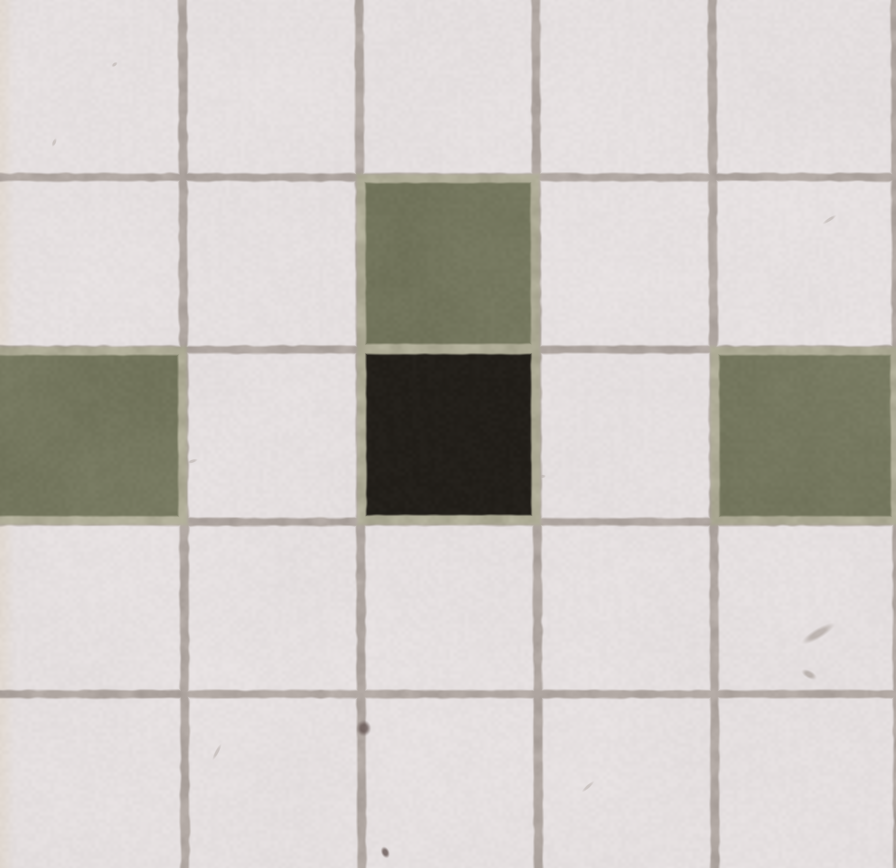
Give the GLSL for this pattern, as a WebGL 1 fragment shader.

```glsl
precision highp float;
// Square white wall tiles with grey grout, three green tiles and a black one.
// A slightly tilted grid gives the joints; square distances place the coloured
// tiles, then value noise, grain and hashed specks wear the surface.

uniform vec2 u_resolution;

#define FIRST_JOINT vec2(0.2052, 0.2003)
#define PITCH vec2(0.1971, 0.1985)
#define JOINT_HALF 0.025
#define TILE_INSET 0.033
#define SOFTNESS 0.009
#define WOBBLE 0.009
#define GRAIN 0.022
#define WHITE_TILE vec3(0.898, 0.877, 0.879)
#define GREEN_TILE vec3(0.455, 0.465, 0.368)
#define BLACK_TILE vec3(0.135, 0.122, 0.102)
#define GROUT vec3(0.685, 0.650, 0.630)
#define STAINED_GROUT vec3(0.680, 0.675, 0.580)

float hash(vec2 p) {
  return fract(sin(dot(p, vec2(127.1, 311.7))) * 43758.5453);
}

float noise(vec2 p) {
  vec2 cell = floor(p);
  vec2 f = fract(p);
  f = f * f * (3.0 - 2.0 * f);
  float low = mix(hash(cell), hash(cell + vec2(1.0, 0.0)), f.x);
  float high = mix(hash(cell + vec2(0.0, 1.0)), hash(cell + 1.0), f.x);
  return mix(low, high, f.y);
}

// Signed distance to a one-cell square, in grid units
float cellDistance(vec2 grid, vec2 cell) {
  vec2 d = abs(grid - cell - 0.5) - 0.5;
  return max(d.x, d.y);
}

// Soft elongated mark, turned by an angle
float mark(vec2 p, vec2 center, vec2 size, float angle) {
  float c = cos(angle);
  float s = sin(angle);
  vec2 q = p - center;
  q = vec2(c * q.x + s * q.y, c * q.y - s * q.x) / size;
  return 1.0 - smoothstep(0.4, 1.3, length(q));
}

// Canvas position to grid units; outer tiles run to the canvas edge
vec2 toGrid(vec2 uv) {
  uv.x += 0.003 * (uv.y - 0.5) - 0.007 * smoothstep(0.9, 1.0, uv.x);
  vec2 grid = (uv - FIRST_JOINT) / PITCH + 1.0;
  return clamp(grid, vec2(0.05), vec2(4.997, 4.95));
}

void main() {
  vec2 uv = gl_FragCoord.xy / u_resolution;
  vec2 grid = toGrid(uv);
  float soft = max(SOFTNESS, 4.0 / u_resolution.y);
  float rough = (noise(uv * 95.0) - 0.5) * WOBBLE;

  // White tiles with faint mottling and a warm left edge
  float mottling = noise(uv * 9.0) + 0.5 * noise(uv * 31.0) - 0.75;
  vec3 white = WHITE_TILE + 0.012 * mottling;
  white -= vec3(0.01, 0.02, 0.05) * (1.0 - smoothstep(0.0, 0.02, uv.x));

  // Green tiles form a shallow peak above the black one
  float greenDistance = 10.0;
  for (int i = 0; i < 3; i++) {
    float k = float(i);
    vec2 cell = vec2(2.0 * k, 3.0 - abs(k - 1.0));
    greenDistance = min(greenDistance, cellDistance(grid, cell));
  }
  float blackDistance = cellDistance(grid, vec2(2.0));
  float colouredDistance = min(greenDistance, blackDistance);

  // Joints, tinted green where they border coloured tiles
  float stain = 1.0 - smoothstep(0.0, 0.035, colouredDistance);
  vec3 grout = mix(GROUT, STAINED_GROUT, 0.85 * stain);
  grout += 0.07 * (noise(uv * 70.0) - 0.5);
  vec2 toJoint = 0.5 - abs(fract(grid) - 0.5);
  float jointDistance = min(toJoint.x, toJoint.y + 0.002) + rough;
  float joint = 1.0 - smoothstep(JOINT_HALF - soft, JOINT_HALF + soft, jointDistance);
  joint = max(joint, 1.0 - smoothstep(-soft, soft, colouredDistance));
  vec3 color = mix(white, grout, joint);

  // Glazed faces, set slightly high in their cells
  vec2 raised = vec2(0.0, 0.006);
  float greenFace = greenDistance + TILE_INSET + rough * 0.5;
  float blackFace = cellDistance(grid - raised, vec2(2.0)) + TILE_INSET + rough * 0.5;
  vec3 green = GREEN_TILE + 0.03 * mottling;
  color = mix(color, green, 1.0 - smoothstep(-soft, soft, greenFace));
  color = mix(color, BLACK_TILE, 1.0 - smoothstep(-soft, soft, blackFace));

  // Small scattered scratches
  float scratches = 0.0;
  for (int i = 0; i < 9; i++) {
    float k = float(i) + 1.0;
    vec2 center = vec2(hash(vec2(k, 2.3)), hash(vec2(k, 7.9)));
    vec2 size = vec2(0.003 + 0.006 * hash(vec2(k, 4.1)), 0.002);
    scratches = max(scratches, mark(uv, center, size, 1.2 * hash(vec2(k, 5.7))));
  }
  float onWhite = smoothstep(0.0, 0.03, colouredDistance);
  color = mix(color, GROUT, 0.5 * scratches * onWhite);

  // Larger scuff at lower right and dark chips near the lower centre
  float scuff = mark(uv, vec2(0.913, 0.270), vec2(0.018, 0.005), 0.55);
  scuff = max(scuff, mark(uv, vec2(0.903, 0.223), vec2(0.008, 0.004), -0.5));
  color = mix(color, GROUT, 0.75 * scuff);
  float chip = mark(uv, vec2(0.406, 0.161), vec2(0.007, 0.008), 0.0);
  chip = max(chip, mark(uv, vec2(0.430, 0.018), vec2(0.004, 0.006), 0.4));
  color = mix(color, vec3(0.40, 0.34, 0.33), 0.8 * chip);

  // Fine grain
  color += GRAIN * (noise(uv * 240.0) - 0.5);
  gl_FragColor = vec4(color, 1.0);
}
```
